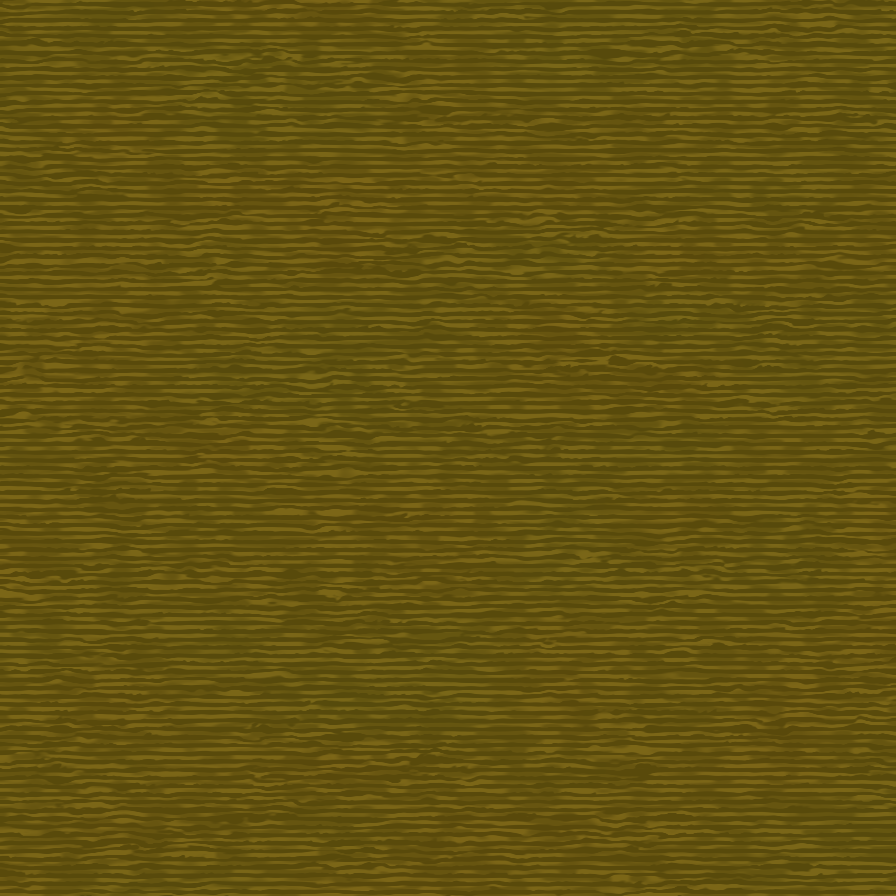
Reproduce this texture procedurally as a Shadertoy shader.

```glsl
#define ROWS 110.0
#define WOBBLE 0.42
#define FRAY 0.95
#define HATCH 0.85
#define EDGE 0.42
#define LINE_LEVEL 0.10
#define FADE 0.60
#define SHADE 0.006
#define DARK vec3(0.345, 0.290, 0.045)
#define LIGHT vec3(0.480, 0.400, 0.092)

const float TAU = 6.2831853;

float hash(vec2 p) {
    return fract(sin(dot(p, vec2(127.1, 311.7))) * 43758.5453);
}

// Smooth value noise in 0..1
float noise(vec2 p) {
    vec2 cell = floor(p);
    vec2 f = fract(p);
    f = f * f * (3.0 - 2.0 * f);
    float low = mix(hash(cell), hash(cell + vec2(1, 0)), f.x);
    float high = mix(hash(cell + vec2(0, 1)), hash(cell + vec2(1, 1)), f.x);
    return mix(low, high, f.y);
}

float signedNoise(vec2 p) {
    return 2.0 * noise(p) - 1.0;
}

// Amount of wear, gathered in small flat patches
float wearAt(float x, float row) {
    float patches = 0.5 * noise(vec2(x * 13.0, row * 0.35) + 31.0)
                  + 0.5 * noise(vec2(x * 31.0, row * 0.8) + 57.0);
    return smoothstep(0.36, 0.76, patches);
}

// Height of the ribbed weave: one crest per row, bent and frayed
float weave(float x, float row, float wear) {
    // Bends and kinks shift the rows
    float bend = signedNoise(vec2(x * 29.0, row * 0.8))
               + 0.6 * signedNoise(vec2(x * 80.0, row * 1.3) + 13.0);
    float bentRow = row + WOBBLE * bend * mix(0.16, 0.9, wear);
    float crest = cos(TAU * bentRow);

    // Thin stray fibres widen, split or bridge the crests
    float fibre = signedNoise(vec2(x * 46.0, row * 2.3) + 71.0)
                + 0.7 * signedNoise(vec2(x * 95.0, row * 3.7) + 17.0);
    crest += FRAY * fibre * mix(0.30, 1.0, wear);

    // Slanted nicks along the lower flank, in short runs
    float run = smoothstep(0.45, 0.70, noise(vec2(x * 34.0, row) + 97.0));
    float flank = 0.5 - 0.5 * sin(TAU * bentRow);
    float nick = signedNoise(vec2(x * 210.0 - row * 1.6, row * 0.8));
    return crest + HATCH * run * flank * nick;
}

void mainImage(out vec4 fragColor, in vec2 fragCoord) {
    vec2 uv = fragCoord / iResolution.xy;
    float row = uv.y * ROWS;
    float wear = wearAt(uv.x, row);

    // Flat grooves and soft-edged crests
    float soft = max(EDGE, 2.6 * ROWS / iResolution.y);
    float height = weave(uv.x, row, wear);
    float thread = smoothstep(LINE_LEVEL - soft, LINE_LEVEL + soft, height);

    // Threads fade to a middle tone in places
    float fade = smoothstep(0.30, 0.75, noise(vec2(uv.x * 52.0, row * 1.4) + 43.0));
    thread *= 1.0 - FADE * fade;
    vec3 color = mix(DARK, LIGHT, thread);

    // Broad drift between olive and brown
    float drift = signedNoise(uv * vec2(8.0, 14.0) + 5.0);
    color += SHADE * drift * vec3(1.0, -0.4, -0.1);
    fragColor = vec4(color, 1.0);
}
```
